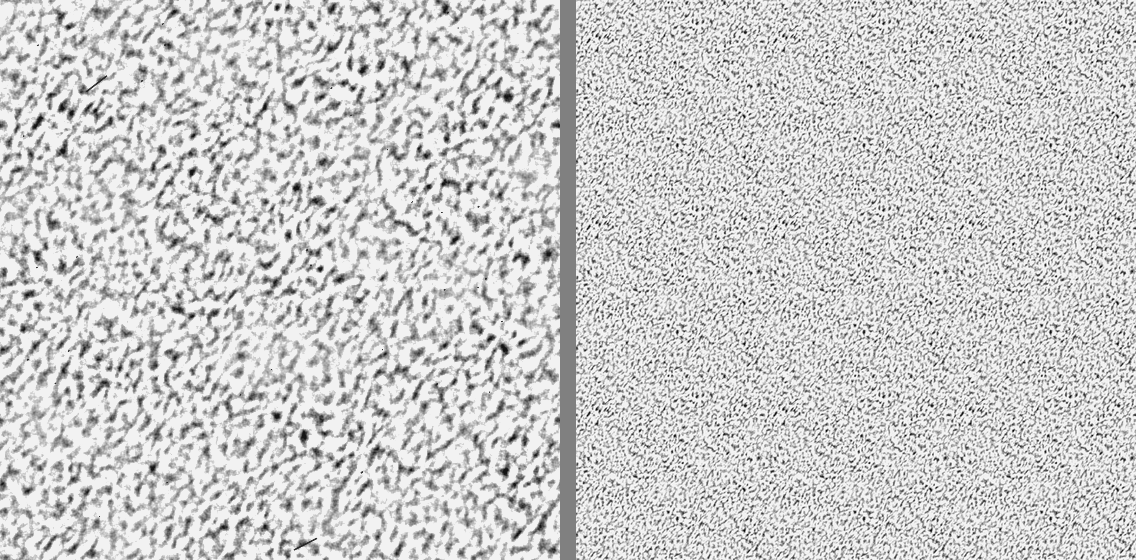
Left, the tile; right, the same tile 3 across and 3 down.
Give the GLSL for this texture, as a Shadertoy shader.

```glsl
const float PAPER_WHITE = 0.95;
const float PIT_EDGE = 0.865;
const float PIT_SLOPE = 0.25;
const float SPECK_BLACK = 0.12;

// Integer hash giving two values from 0 to 1
vec2 hash2(ivec2 cell, int salt) {
    uvec2 q = uvec2(cell + 1024) * uvec2(1597334673u, 3812015801u);
    uint n = (q.x ^ q.y ^ (uint(salt) * 2654435769u)) * 1597334673u;
    n = (n ^ (n >> 15)) * 2246822519u;
    n ^= n >> 13;
    return vec2(n & 65535u, n >> 16) / 65535.0;
}

// Unit gradient of a lattice point, equal for all copies of the tile
vec2 gradientAt(vec2 cell, mat2 lattice, mat2 toTile, int salt) {
    vec2 home = fract(toTile * cell + 1e-4);
    float angle = 6.28318 * hash2(ivec2(round(lattice * home)), salt).x;
    return vec2(cos(angle), sin(angle));
}

// Gradient noise on an integer lattice that may be turned and stretched
float latticeNoise(vec2 p, mat2 lattice, int salt) {
    mat2 toTile = inverse(lattice);
    vec2 q = lattice * p;
    vec2 cell = floor(q);
    vec2 f = q - cell;
    vec2 w = f * f * f * (f * (f * 6.0 - 15.0) + 10.0);
    vec2 e = vec2(1.0, 0.0);
    float a = dot(gradientAt(cell, lattice, toTile, salt), f);
    float b = dot(gradientAt(cell + e.xy, lattice, toTile, salt), f - e.xy);
    float c = dot(gradientAt(cell + e.yx, lattice, toTile, salt), f - e.yx);
    float d = dot(gradientAt(cell + e.xx, lattice, toTile, salt), f - e.xx);
    return mix(mix(a, b, w.x), mix(c, d, w.x), w.y);
}

float roundNoise(vec2 p, float repeats, int salt) {
    return latticeNoise(p, mat2(repeats), salt);
}

vec2 warp(vec2 p, float repeats, float amount, int salt) {
    return amount * vec2(roundNoise(p, repeats, salt), roundNoise(p, repeats, salt + 1));
}

// Depth of the slanted pits, in standard deviations
float pitDepth(vec2 p) {
    vec2 q = p + warp(p, 9.0, 0.016, 1) + warp(p, 34.0, 0.005, 3);
    float depth = latticeNoise(q, mat2(64, 24, -38, 42), 5);
    depth += 0.7 * latticeNoise(q, mat2(60, 30, -48, 38), 6);
    depth += 0.36 * roundNoise(p, 130.0, 7);
    depth += 0.22 * roundNoise(p, 270.0, 8);
    float contrast = 1.0 + 0.6 * roundNoise(p, 7.0, 9);
    return 3.6 * depth * contrast;
}

// Coverage of a soft dash with wrapped distance
float dash(vec2 p, vec2 center, vec2 axis, float halfLength, float radius) {
    vec2 d = p - center;
    d -= round(d);
    d -= axis * clamp(dot(d, axis), -halfLength, halfLength);
    return 1.0 - smoothstep(0.4 * radius, 1.4 * radius, length(d));
}

// Rare dark specks and two thin scratches
float marks(vec2 p) {
    float cover = 0.0;
    for (int i = 0; i < 36; i++) {
        vec2 center = hash2(ivec2(i, 3), 11);
        vec2 kind = hash2(ivec2(i, 8), 12);
        float angle = mix(0.45, 0.7, kind.x);
        float halfLength = i < 2 ? 0.022 : 0.001 * kind.y;
        float radius = i < 2 ? 0.0016 : mix(0.0009, 0.0019, kind.x);
        cover = max(cover, dash(p, center, vec2(cos(angle), sin(angle)), halfLength, radius));
    }
    return cover;
}

void mainImage(out vec4 fragColor, in vec2 fragCoord) {
    vec2 p = fragCoord / iResolution.xy;

    // White plateaus with crisp rims around darkening pits
    float depth = pitDepth(p);
    float pit = max(PIT_EDGE - PIT_SLOPE * depth, 0.08);
    float shade = mix(PAPER_WHITE, pit, smoothstep(-0.2, 0.05, depth));

    shade = mix(shade, min(shade, SPECK_BLACK), 0.9 * marks(p));
    fragColor = vec4(vec3(shade), 1.0);
}
```
